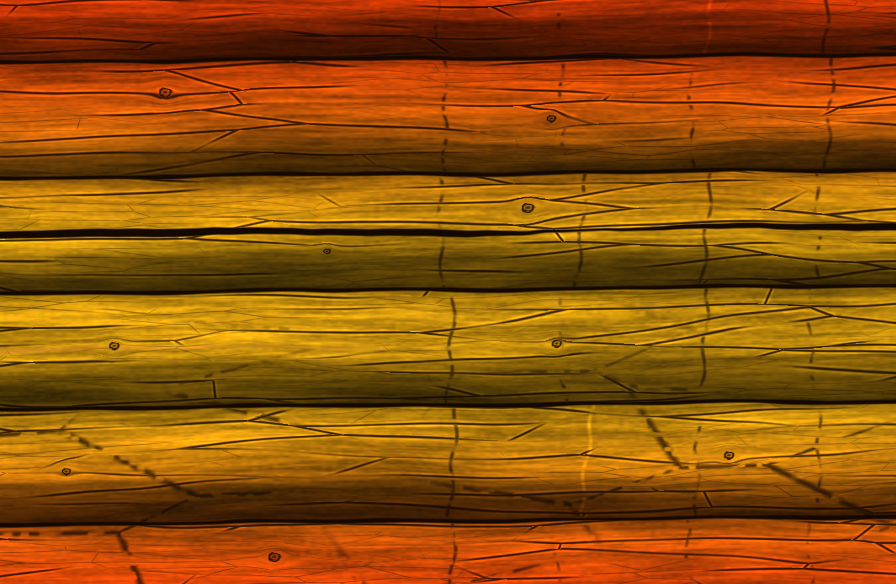
This texture is drawn by a Shadertoy shader. Its source:

```glsl
// Stacked weathered logs, tinted from red through yellow to red, with cracks, knots and saw marks.

const float LOG_HEIGHT = 0.198;   // lengths are in canvas heights
const float FIRST_SEAM = 0.102;
const float TILT = 0.0085;
const float SEAM_WIDTH = 0.0035;
const float CRACK_WIDTH = 0.0011;
const float KNOT_RADIUS = 0.013;
const float MARK_START = 0.766;
const float MARK_SPACING = 0.215;
const float SPLIT_LOG = 2.0;
const float SLIVER_LOG = 1.0;
const vec3 YELLOW = vec3(0.79, 0.57, 0.05);
const vec3 RED = vec3(0.80, 0.22, 0.02);
const vec3 SLIVER = vec3(0.93, 0.63, 0.12);
const vec3 DARK = vec3(0.08, 0.03, 0.012);

float hash(vec2 p) {
    vec3 q = fract(vec3(p.xyx) * 0.1031);
    q += dot(q, q.yzx + 33.33);
    return fract((q.x + q.y) * q.z);
}

vec2 hash2(vec2 p) { return vec2(hash(p), hash(p + 57.3)); }

float noise(vec2 p) {
    vec2 i = floor(p), f = fract(p);
    f = f * f * (3.0 - 2.0 * f);
    return mix(mix(hash(i), hash(i + vec2(1, 0)), f.x),
               mix(hash(i + vec2(0, 1)), hash(i + vec2(1, 1)), f.x), f.y);
}

// Distance to the border between stretched cells, in canvas units.
float cellBorder(vec2 p, vec2 freq) {
    p *= freq;
    vec2 cell = floor(p), near = vec2(9.0), next = vec2(9.0);
    for (int y = -1; y <= 1; y++)
    for (int x = -1; x <= 1; x++) {
        vec2 c = cell + vec2(x, y);
        vec2 d = c + hash2(c) - p;
        if (dot(d, d) < dot(near, near)) { next = near; near = d; }
        else if (dot(d, d) < dot(next, next)) next = d;
    }
    vec2 normal = normalize(next - near);
    return dot(0.5 * (near + next), normal) / length(normal * freq);
}

// Coverage of a line with the given half width.
float line(float dist, float halfWidth, float soft) {
    return 1.0 - smoothstep(halfWidth - soft, halfWidth + soft, abs(dist));
}

void mainImage(out vec4 fragColor, in vec2 fragCoord) {
    vec2 p = fragCoord / iResolution.y;
    float soft = max(0.8 / iResolution.y, 0.0012);

    // Log index and height within the log
    float wobble = 0.0015 * sin(p.x * 9.0) + 0.001 * sin(p.x * 23.0 + 1.0);
    float row = (p.y - FIRST_SEAM - TILT * p.x + wobble) / LOG_HEIGHT;
    float id = floor(row), v = fract(row);
    float seed = hash(vec2(id + 11.0, 4.0));
    vec2 g = vec2(p.x + id * 7.3 + 20.0, row * LOG_HEIGHT + 3.0);

    // Knots, which also bend the grain
    float knot = 0.0, bend = 0.0;
    for (int i = 0; i < 2; i++) {
        vec2 h = hash2(vec2(id + 31.0, float(i) * 9.0 + 2.0));
        vec2 d = vec2(p.x - (float(i) + h.x) * 0.77, (v - 0.25 - 0.5 * h.y) * LOG_HEIGHT * 1.3);
        float r = length(d) / (KNOT_RADIUS * mix(0.5, 1.0, h.y));
        r += 0.3 * (noise(d * 220.0 + 40.0) - 0.5);
        knot = max(knot, (1.0 - smoothstep(0.75, 1.1, r)) * (0.65 + 0.35 * sin(r * 11.0)));
        bend += d.y * exp(-r * r * 0.25);
    }
    g.y -= 0.7 * bend;
    g.y += 0.004 * sin(g.x * 5.0 + seed * 6.0) + 0.005 * noise(g * vec2(9.0, 30.0));

    // Fibres and broad blotches
    float fibre = 0.5 * noise(g * vec2(7.0, 150.0)) + 0.3 * noise(g * vec2(25.0, 330.0))
                + 0.2 * noise(g * vec2(110.0, 260.0));
    float blotch = noise(g * vec2(3.0, 22.0));
    float speckle = noise(g * vec2(70.0, 120.0));

    // Round shading with a worn step along the lower side
    float stepV = 0.24 + 0.2 * seed + 0.06 * (noise(vec2(g.x * 4.0, id + 9.0)) - 0.5);
    float shade = mix(0.38, 1.0, smoothstep(-0.05, 0.55, v + 0.12 * (blotch - 0.5)));
    shade *= mix(0.8, 1.0, smoothstep(stepV - 0.02, stepV + 0.02, v));
    shade *= 1.0 - 0.22 * smoothstep(0.82, 1.0, v);
    shade *= 0.48 + 0.7 * fibre + 0.3 * blotch;

    vec3 col = mix(YELLOW, RED, smoothstep(0.12, 0.52, abs(p.y - 0.45)));
    col *= shade;

    // Cracks with a lit lower lip
    float crackWear = smoothstep(0.3, 0.65, noise(g * vec2(5.0, 45.0) + 8.0));
    float longCrack = cellBorder(g, vec2(2.2, 30.0));
    float fineCrack = cellBorder(g + 5.0, vec2(6.0, 65.0));
    float lip = line(longCrack - 0.004, 0.001, 0.002) * crackWear;
    col *= 1.0 + 0.25 * lip;
    float dark = 0.8 * line(longCrack, CRACK_WIDTH * (0.5 + crackWear), soft) * crackWear;
    dark = max(dark, 0.5 * line(fineCrack, CRACK_WIDTH * 0.6, soft) * (1.0 - crackWear) * blotch);

    // Slanted scuffs, heavier on the lower logs
    float scuff = cellBorder(vec2(p.x - p.y * 1.2, p.y + p.x * 0.15) + 6.0, vec2(2.2, 6.0));
    float scuffArea = smoothstep(0.6, 0.2, p.y) * smoothstep(0.35, 0.65, noise(p * 5.0 + 3.0));
    dark = max(dark, 0.7 * line(scuff, 0.004, 0.004) * scuffArea * smoothstep(0.25, 0.6, speckle));

    // Saw marks crossing the logs
    for (int i = 0; i < 4; i++) {
        float h = hash(vec2(id + 17.0, float(i) + 5.0));
        float x = MARK_START + MARK_SPACING * float(i) + 0.06 * (h - 0.5);
        x += (v - 0.5) * 0.05 * (h - 0.4) + 0.004 * sin(v * 14.0 + h * 6.0);
        float mark = line(p.x - x, 0.003, 0.0025) * smoothstep(0.3, 0.65, speckle * 0.6 + h * 0.4);
        col *= 1.0 + 0.3 * mark * step(0.75, h);
        dark = max(dark, 0.6 * mark * step(h, 0.75));
    }

    // Pale sliver on one log, deep split on another
    float middle = (v - 0.5) * LOG_HEIGHT - 0.003 * sin(p.x * 6.0) - 0.002 * noise(p * 30.0);
    float sliver = line(middle, 0.005 * (1.0 - p.x / 0.8), soft) * step(p.x, 0.8);
    col = mix(col, SLIVER * (0.7 + 0.4 * fibre), 0.85 * sliver * step(abs(id - SLIVER_LOG), 0.1));
    float splitWidth = 0.0015 + 0.006 * noise(vec2(p.x * 4.0 + 2.0, 6.0));
    dark = max(dark, line(middle, splitWidth, soft * 1.5) * step(abs(id - SPLIT_LOG), 0.1));

    // Seams between logs
    float seam = min(v, 1.0 - v) * LOG_HEIGHT;
    dark = max(dark, line(seam, SEAM_WIDTH * (0.6 + 0.7 * noise(vec2(p.x * 14.0, id + 40.0))), soft * 1.5));
    dark = max(dark, 0.85 * knot);

    fragColor = vec4(mix(col, DARK, dark), 1.0);
}
```
